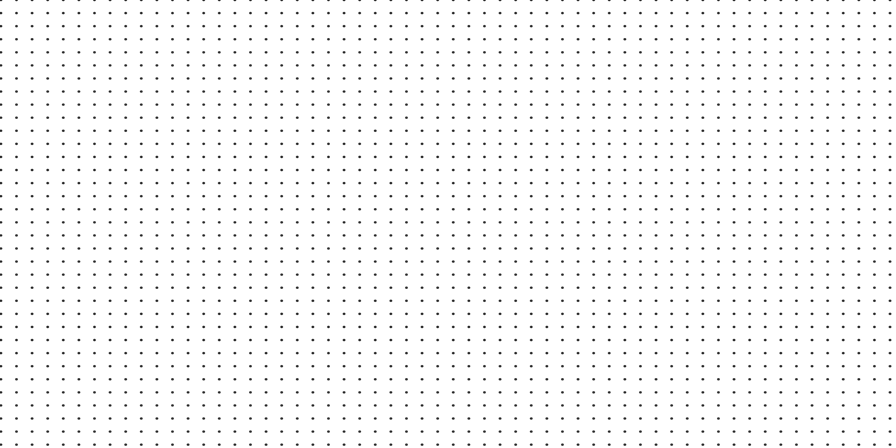
This pattern is drawn by a Shadertoy shader. Its source:

```glsl
// A fine, regular grid of tiny near-black dots on white paper.
// The canvas is split into slightly wide cells with a round dot in cell space,
// so each dot is a little wider than tall; edges are smoothed by supersampling.

// Ink at a canvas position (0 to 1 on both axes): 1 inside a dot, else 0.
float dotInk(vec2 uv) {
    // Cells across and down, counted from the upper left corner
    vec2 grid = vec2(uv.x - 0.001, 1.0 - uv.y) * vec2(57.44, 34.255);
    vec2 fromCentre = fract(grid + 0.5) - 0.5;
    return 1.0 - smoothstep(0.08, 0.10, length(fromCentre));
}

void mainImage(out vec4 fragColor, in vec2 fragCoord) {
    // Average a 6 x 6 block of samples, slightly wider than one pixel
    const int SIDE = 6;
    float ink = 0.0;
    for (int j = 0; j < SIDE; j++) {
        for (int i = 0; i < SIDE; i++) {
            vec2 offset = (vec2(i, j) + 0.5) / float(SIDE) - 0.5;
            ink += dotInk((fragCoord + 1.2 * offset) / iResolution.xy);
        }
    }
    ink /= float(SIDE * SIDE);

    // Dark ink over white paper
    fragColor = vec4(mix(vec3(1.0), vec3(0.12), ink), 1.0);
}
```
